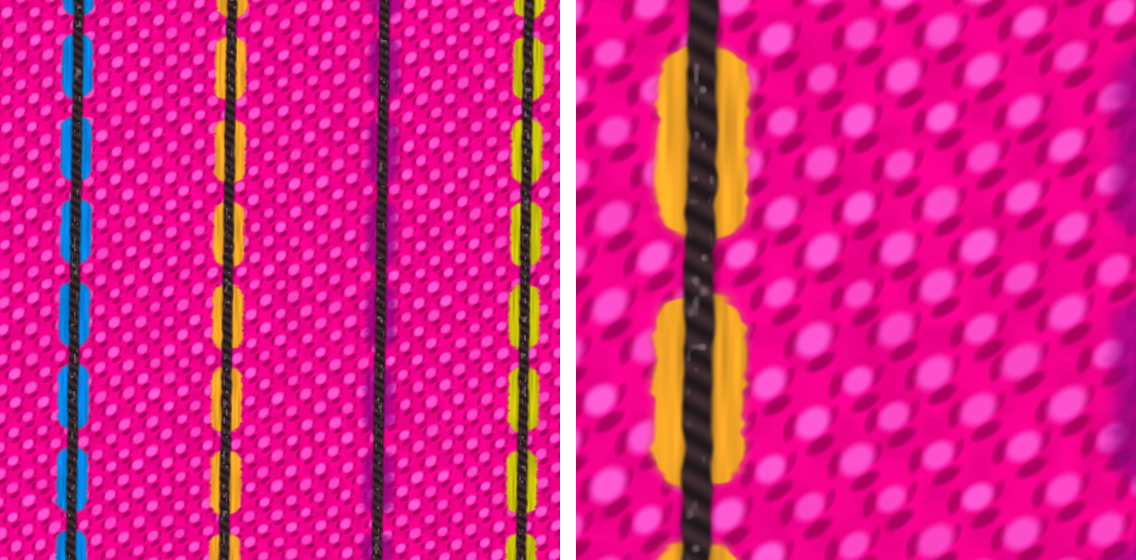
Left: the whole. Right: its middle third, enlarged.
A Shadertoy shader for this texture:

```glsl
// Magenta woven cloth with pale raised knots and four dark cords over dashes of coloured thread.

float hash(vec2 p) {
    vec3 h = fract(vec3(p.xyx) * 0.1031);
    h += dot(h, h.yzx + 33.33);
    return fract((h.x + h.y) * h.z);
}

float noise(vec2 p) {
    vec2 i = floor(p), f = fract(p);
    f = f * f * (3.0 - 2.0 * f);
    return mix(mix(hash(i), hash(i + vec2(1, 0)), f.x),
               mix(hash(i + vec2(0, 1)), hash(i + vec2(1, 1)), f.x), f.y);
}

// Soft tilted ellipse: 1 inside, 0 outside
float blob(vec2 p, vec2 radius, float tilt) {
    float c = cos(tilt), s = sin(tilt);
    p = vec2(c * p.x + s * p.y, c * p.y - s * p.x);
    return 1.0 - smoothstep(0.6, 1.3, length(p / radius));
}

float roundBox(vec2 p, vec2 halfSize, float radius) {
    vec2 d = abs(p) - halfSize + radius;
    return length(max(d, 0.0)) + min(max(d.x, d.y), 0.0) - radius;
}

// Ground weave: two interleaved grids of knots with shaded grooves
vec3 cloth(vec2 uv) {
    vec3 color = mix(vec3(0.90, 0.0, 0.51), vec3(1.0, 0.01, 0.58), noise(uv * 75.0));
    vec2 grid = vec2(uv.x - 0.014 * uv.y, uv.y - 0.065 * uv.x) * vec2(20.2, 19.5);
    grid += 0.16 * (vec2(noise(uv * 9.0), noise(uv * 9.0 + 40.0)) - 0.5);
    float groove = 0.0, knot = 0.0;
    for (int k = 0; k < 2; k++) {
        vec2 q = grid + 0.5 * float(k);
        vec2 id = floor(q) + 57.0 * float(k);
        vec2 p = fract(q) - 0.5 + 0.08 * (vec2(hash(id), hash(id + 19.0)) - 0.5);
        groove = max(groove, blob(p - vec2(0.10, -0.26), vec2(0.19, 0.09), 0.5));
        groove = max(groove, 0.85 * blob(p - vec2(-0.27, -0.04), vec2(0.08, 0.16), -0.3));
        groove = max(groove, 0.6 * blob(p - vec2(0.24, 0.06), vec2(0.06, 0.14), -0.4));
        float size = 0.9 + 0.25 * hash(id + 7.0);
        knot = max(knot, blob(p, vec2(0.21, 0.165) * size, 0.6) * (0.75 + 0.25 * hash(id + 3.0)));
    }
    color = mix(color, vec3(0.62, 0.0, 0.34), 0.8 * groove);
    return mix(color, vec3(1.0, 0.36, 0.84), knot);
}

void mainImage(out vec4 fragColor, in vec2 fragCoord) {
    vec2 uv = fragCoord / iResolution.xy;
    float px = 1.0 / iResolution.y;
    vec3 color = cloth(uv);

    float cordX[4] = float[4](0.1335, 0.407, 0.680, 0.9375);
    vec3 dye[4] = vec3[4](vec3(0.02, 0.54, 0.93), vec3(1.0, 0.68, 0.16),
                          vec3(0.60, 0.03, 0.53), vec3(0.82, 0.78, 0.04));

    for (int i = 0; i < 4; i++) {
        float seed = 31.0 * float(i);
        bool faint = i == 2;
        float x = uv.x - cordX[i] - 0.0143 * (uv.y - 0.5);

        // Dashes of dyed thread with ragged, pale edges
        float y = uv.y - (i == 0 ? 0.8828 : 0.8776);
        float row = floor(y / 0.1478 + 0.5);
        y -= row * 0.1478;
        float fray = 0.004 * (noise(uv * vec2(90, 210) + seed) - 0.5);
        float shift = 0.002 * (hash(vec2(row + 20.0, seed)) - 0.5);
        float dash = roundBox(vec2(x + shift, y), vec2(0.0268, 0.0565), 0.021) + fray;
        float soft = faint ? 0.008 : 0.0012 + px;
        float strands = noise(vec2(x * 260.0 + seed, uv.y * 22.0));
        vec3 thread = dye[i] * (0.84 + 0.24 * strands);
        if (!faint) {
            float fringe = 1.0 - smoothstep(0.0, 0.006, abs(dash));
            color = mix(color, vec3(0.88, 0.30, 0.45), 0.55 * fringe);
        }
        float cover = 1.0 - smoothstep(-soft, soft, dash);
        color = mix(color, thread, cover * (faint ? 0.7 : 1.0));

        // Shadow beside the cord, then the cord with its twisted plies
        color *= 1.0 - 0.3 * (1.0 - smoothstep(0.006, 0.014, abs(x)));
        float wobble = 0.0022 * (noise(vec2(uv.y * 70.0, seed)) - 0.5);
        float cord = abs(x + wobble) - 0.0080 - 0.0012 * noise(vec2(uv.y * 130.0, seed + 9.0));
        float ply = 0.5 + 0.5 * cos(6.2832 * (uv.y / 0.0165 + x * 35.0));
        float fleck = smoothstep(0.62, 0.95, noise(uv * vec2(210, 150) + seed));
        vec3 cordColor = mix(vec3(0.13, 0.09, 0.10), vec3(0.25, 0.17, 0.19), ply);
        cordColor += 0.22 * fleck * smoothstep(0.0, -0.006, cord);
        color = mix(color, cordColor, 1.0 - smoothstep(-0.0012 - px, 0.0012 + px, cord));
    }
    fragColor = vec4(color, 1.0);
}
```
